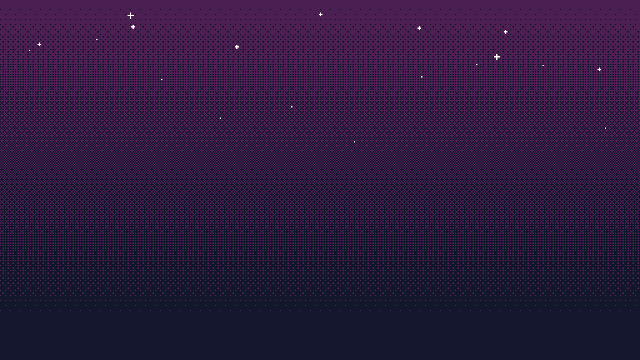
Give the GLSL for this background, as a Shadertoy shader.

```glsl
// Pixel-art night sky: a two-colour vertical gradient, ordered-dithered
// with a recursive 8x8 Bayer pattern, plus scattered cross-shaped stars.
// Everything sits on a grid of square cells that scales with the canvas.

#define ROWS 288.0                      // cells from top to bottom
#define FADE_ROWS 252.0                 // rows until the purple has gone
#define NIGHT vec3(0.078, 0.09, 0.176)
#define PURPLE vec3(0.295, 0.12, 0.32)
#define STARLIGHT vec3(1.0, 0.98, 0.96)
#define STAR_COUNTS ivec3(10, 7, 2)     // dots, small crosses, large crosses
#define JITTER 0.2                      // sideways scatter of the stars
#define SOFTNESS 0.1                    // sample offset in pixels, keeps cells crisp
#define DITHER_CONTRAST 1.45            // strength of the cells about their mean

float hash(vec2 p) {
    return fract(sin(dot(p, vec2(127.1, 311.7))) * 43758.5453);
}

// Bayer thresholds in [0, 1), each level built from the finer 2x2 one
float bayer2(vec2 cell) {
    cell = mod(floor(cell), 2.0);
    return fract(cell.x * 0.5 + cell.y * 0.75);
}
float bayer4(vec2 cell) { return bayer2(cell * 0.5) * 0.25 + bayer2(cell); }
float bayer8(vec2 cell) { return bayer4(cell * 0.5) * 0.25 + bayer2(cell); }

// True where a cell belongs to a star; the arm length is 0, 1 or 2 cells
bool inStar(vec2 cell, float columns) {
    for (int arm = 0; arm < 3; arm++) {
        int count = STAR_COUNTS[arm];
        for (int i = 0; i < count; i++) {
            vec2 seed = vec2(float(i), float(arm) + 1.0);
            float across = (float(i) + 0.5 + JITTER * (hash(seed) - 0.5)) / float(count);
            float drop = 1.0 - hash(seed + 17.0);
            // Dots hang lower in the sky than crosses
            float depth = arm == 0 ? mix(0.08, 0.45, drop) : mix(0.04, 0.22, drop * drop);
            vec2 offset = abs(cell - floor(vec2(across * columns, depth * ROWS)));
            if (min(offset.x, offset.y) < 0.5 && offset.x + offset.y < float(arm) + 0.5)
                return true;
        }
    }
    return false;
}

// Colour of one cell, with rows counted down from the top
vec3 skyColor(vec2 cell, float columns) {
    if (inStar(cell, columns)) return STARLIGHT;
    float purpleShare = clamp(1.0 - cell.y / FADE_ROWS, 0.0, 1.0);
    vec3 mean = mix(NIGHT, PURPLE, purpleShare);
    vec3 dithered = purpleShare > bayer8(cell) ? PURPLE : NIGHT;
    return mix(mean, dithered, DITHER_CONTRAST);
}

void mainImage(out vec4 fragColor, in vec2 fragCoord) {
    float scale = ROWS / iResolution.y;
    float columns = iResolution.x * scale;
    vec3 color = vec3(0.0);

    // Four close samples soften only pixels that straddle a cell edge
    for (int s = 0; s < 4; s++) {
        vec2 shift = (vec2(float(s % 2), float(s / 2)) * 2.0 - 1.0) * SOFTNESS;
        vec2 point = (fragCoord + shift) * scale;
        vec2 cell = floor(vec2(point.x, ROWS - point.y));
        color += skyColor(cell, columns) * 0.25;
    }
    fragColor = vec4(clamp(color, 0.0, 1.0), 1.0);
}
```
